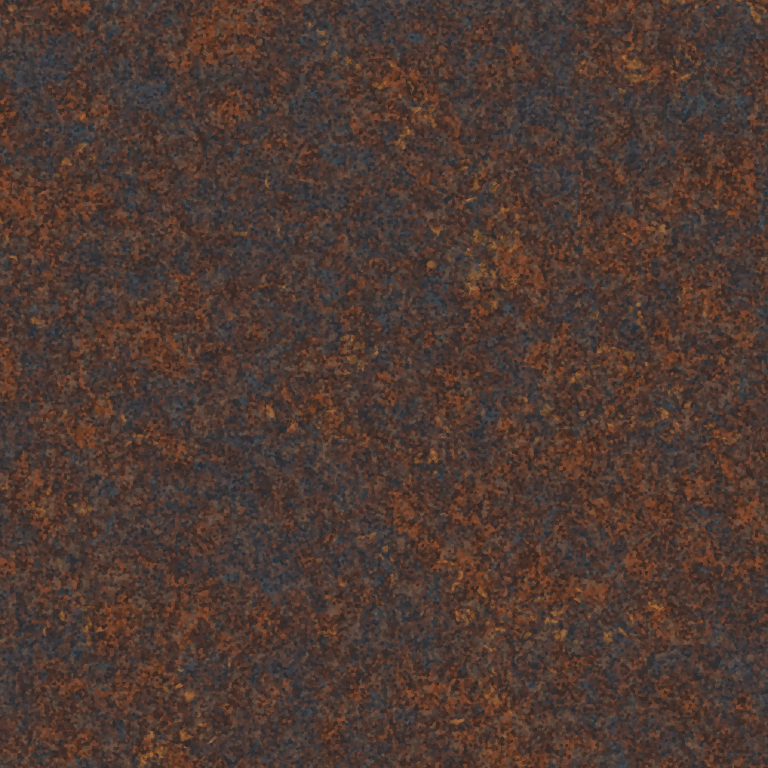
Write a three.js fragment shader that draws this texture.

```glsl
// Weathered rusty metal: slate and umber grain, rust blotches and ochre flecks.
varying vec2 vUv;

#define PATCH_SCALE 6.0
#define BLOTCH_SCALE 30.0
#define FLAKE_SCALE 105.0
#define FLECK_SCALE 88.0
#define GRAIN_SCALE 250.0
#define WARP_AMOUNT 0.03
#define GRAIN_CONTRAST 0.46
#define SLATE vec3(0.245, 0.236, 0.250)
#define UMBER vec3(0.290, 0.205, 0.178)
#define RUST vec3(0.415, 0.235, 0.150)
#define ASH vec3(0.350, 0.290, 0.248)
#define OCHRE vec3(0.600, 0.390, 0.200)

float hash(vec2 p) {
  vec3 q = fract(vec3(p.xyx) * 0.1031);
  q += dot(q, q.yzx + 33.33);
  return fract((q.x + q.y) * q.z);
}

float valueNoise(vec2 p) {
  vec2 cell = floor(p);
  vec2 f = fract(p);
  f = f * f * (3.0 - 2.0 * f);
  float low = mix(hash(cell), hash(cell + vec2(1.0, 0.0)), f.x);
  float high = mix(hash(cell + vec2(0.0, 1.0)), hash(cell + 1.0), f.x);
  return mix(low, high, f.y);
}

// Layered noise centred on zero; each octave is turned to hide the lattice.
float layeredNoise(vec2 p) {
  float sum = 0.0;
  float amplitude = 0.5;
  for (int i = 0; i < 4; i++) {
    sum += amplitude * (valueNoise(p) - 0.5);
    p = mat2(1.6, 1.2, -1.2, 1.6) * p + 11.7;
    amplitude *= 0.55;
  }
  return sum;
}

// Cellular noise: x = distance to the nearest seed, y = soft-edged cell value.
vec2 cellular(vec2 p) {
  vec2 cell = floor(p);
  float nearest = 4.0;
  float total = 0.0;
  float weights = 0.0;
  for (int y = -1; y <= 1; y++) {
    for (int x = -1; x <= 1; x++) {
      vec2 id = cell + vec2(float(x), float(y));
      vec2 seed = id + vec2(hash(id + 3.1), hash(id + 57.4));
      float d2 = dot(seed - p, seed - p);
      float weight = exp(-11.0 * d2);
      nearest = min(nearest, d2);
      total += weight * hash(id + 91.8);
      weights += weight;
    }
  }
  return vec2(sqrt(nearest), total / weights);
}

void main() {
  // Ragged coordinates for the flakes and blotches
  vec2 warp = vec2(layeredNoise(vUv * 42.0), layeredNoise(vUv * 42.0 + 17.3));
  vec2 ragged = vUv + WARP_AMOUNT * warp;

  float patches = layeredNoise(vUv * PATCH_SCALE + 4.0);
  float blotch = layeredNoise(ragged * BLOTCH_SCALE + 9.0);
  float flake = cellular(ragged * FLAKE_SCALE + 31.0).y;
  float grain = cellular(vUv * GRAIN_SCALE + 5.0).y;
  vec2 fleck = cellular(ragged * FLECK_SCALE + 73.0);

  // Slate to umber to rust, by how far the corrosion has gone
  float corrosion = 0.75 * patches + 1.0 * blotch
                  + 0.42 * (flake - 0.5) + 0.32 * (grain - 0.5);
  vec3 color = mix(SLATE, UMBER, smoothstep(-0.36, 0.02, corrosion));
  color = mix(color, RUST, smoothstep(0.02, 0.52, corrosion));

  // Pale dust and small blue tempered spots
  float dust = valueNoise(ragged * 140.0 + 40.0);
  color = mix(color, ASH, 0.6 * smoothstep(0.5, 0.85, dust));
  float temper = smoothstep(0.74, 0.9, valueNoise(ragged * 120.0 + 83.0));
  temper *= 1.0 - smoothstep(-0.05, 0.25, corrosion);
  color = mix(color, vec3(0.20, 0.27, 0.31), 0.55 * temper);

  // Ochre flecks gathered in clusters
  float cluster = layeredNoise(vUv * 11.0 + 60.0) + 0.5 * patches;
  float threshold = mix(0.95, 0.70, smoothstep(0.04, 0.28, cluster));
  float ochre = smoothstep(threshold, threshold + 0.1, fleck.y);
  ochre *= 1.0 - smoothstep(0.2, 0.6, fleck.x);
  color = mix(color, OCHRE, 0.65 * ochre);

  // Fine light and dark grain
  float shade = GRAIN_CONTRAST * (grain - 0.5) + 0.16 * (flake - 0.5);
  gl_FragColor = vec4(color * (1.0 + shade), 1.0);
}
```
